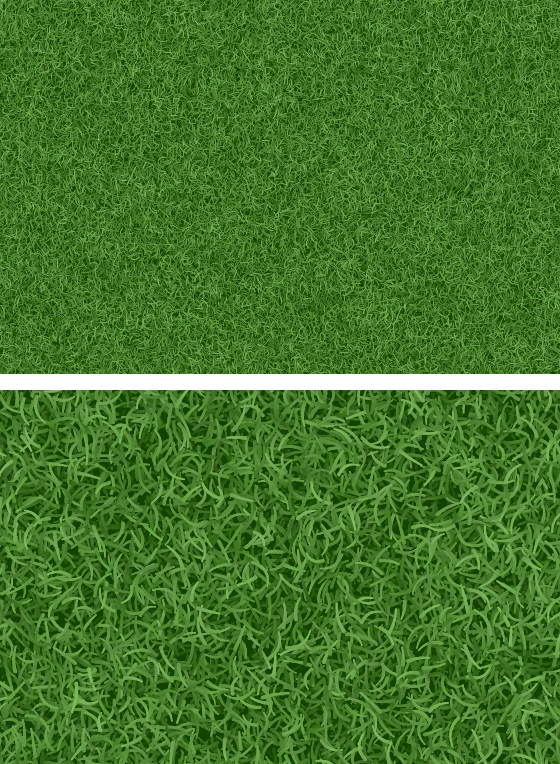
Top: the whole. Bottom: its middle third, enlarged.
Reproduce this texture procedurally as a WebGL 2 fragment shader.

```glsl
#version 300 es
precision highp float;
// Dense short turf seen from above: layers of thin, curved, tapered blades.
// Each layer scatters one blade per jittered grid cell; upper layers are lighter
// and shade those beneath, while gradient noise varies tone and hue in patches.

uniform vec2 u_resolution;
out vec4 outColor;

const int LAYERS = 10;
const float CELL = 0.016;         // grid spacing, in canvas heights
const float HALF_WIDTH = 0.0018;  // blade half width at its root
const vec3 DARK_GREEN = vec3(0.13, 0.32, 0.03);
const vec3 LIGHT_GREEN = vec3(0.42, 0.64, 0.30);

// Three random values in 0..1 from an integer lattice point.
vec3 hash3(ivec3 cell) {
  uvec3 v = uvec3(cell + 4096) * 1664525u + 1013904223u;
  v.x += v.y * v.z; v.y += v.z * v.x; v.z += v.x * v.y;
  v ^= v >> 16u;
  v.x += v.y * v.z; v.y += v.z * v.x; v.z += v.x * v.y;
  return vec3(v >> 8u) / 16777216.0;
}

float cornerSlope(ivec2 cell, vec2 offset, int seed) {
  float angle = 6.28319 * hash3(ivec3(cell, seed)).x;
  return dot(vec2(cos(angle), sin(angle)), offset);
}

float gradientNoise(vec2 p, int seed) {
  ivec2 i = ivec2(floor(p));
  vec2 f = fract(p);
  vec2 u = f * f * f * (f * (f * 6.0 - 15.0) + 10.0);
  float a = cornerSlope(i, f, seed);
  float b = cornerSlope(i + ivec2(1, 0), f - vec2(1, 0), seed);
  float c = cornerSlope(i + ivec2(0, 1), f - vec2(0, 1), seed);
  float d = cornerSlope(i + ivec2(1, 1), f - vec2(1, 1), seed);
  return mix(mix(a, b, u.x), mix(c, d, u.x), u.y);
}

// Returns signed distance to a curved blade and position along it (-1..1).
vec2 bladeField(vec2 p, float angle, float halfLength, float bend) {
  float c = cos(angle), s = sin(angle);
  vec2 q = vec2(c * p.x + s * p.y, c * p.y - s * p.x);
  float along = clamp(q.x / halfLength, -1.0, 1.0);
  q.y -= bend * halfLength * (along * along - 0.4);
  q.x -= along * halfLength;
  float width = HALF_WIDTH * mix(1.0, 0.5, 0.5 + 0.5 * along);
  return vec2(length(q) - width, along);
}

// Paints one layer of blades over the tone below it.
float paintLayer(float tone, vec2 p, int layer, float pixel) {
  float height = float(layer) / float(LAYERS - 1);
  vec2 shift = hash3(ivec3(layer, 7, 91)).xy;
  vec2 grid = p / CELL + shift;
  ivec2 home = ivec2(floor(grid));
  for (int y = -1; y <= 1; y++) {
    for (int x = -1; x <= 1; x++) {
      ivec2 cell = home + ivec2(x, y);
      vec3 place = hash3(ivec3(cell, layer));
      vec3 look = hash3(ivec3(cell, layer + 40));
      vec2 local = (grid - vec2(cell) - place.xy) * CELL;

      // Every direction occurs, with a slight lean to the vertical.
      float angle = 6.28319 * place.z;
      angle -= 0.15 * sin(2.0 * angle + 3.14159);
      float halfLength = mix(0.007, 0.013, look.x);
      vec2 blade = bladeField(local, angle, halfLength, (look.y - 0.5) * 0.9);

      float shadow = 1.0 - smoothstep(0.0, 0.004, blade.x);
      float cover = 1.0 - smoothstep(-0.6 * pixel, 0.6 * pixel, blade.x);
      float bladeTone = mix(-0.02, 0.84, height) + 0.75 * (look.z - 0.5);
      bladeTone += 0.12 * blade.y;
      tone = mix(tone - 0.06 * shadow, bladeTone, cover);
    }
  }
  return tone;
}

void main() {
  vec2 p = gl_FragCoord.xy / u_resolution.y;
  float pixel = 1.0 / u_resolution.y;

  // Blades, from the shaded ground up to the tips
  float tone = -0.15;
  for (int layer = 0; layer < LAYERS; layer++) {
    tone = paintLayer(tone, p, layer, pixel);
  }

  // Soft patches of tone and hue
  tone += 0.14 * gradientNoise(p * 9.0, 101);
  tone += 0.20 * gradientNoise(p * 32.0, 102);
  float hue = gradientNoise(p * 70.0, 103);

  vec3 color = mix(DARK_GREEN, LIGHT_GREEN, clamp(tone, -0.2, 1.25));
  color += hue * vec3(0.02, -0.015, 0.035);
  outColor = vec4(clamp(color, 0.0, 1.0), 1.0);
}
```
